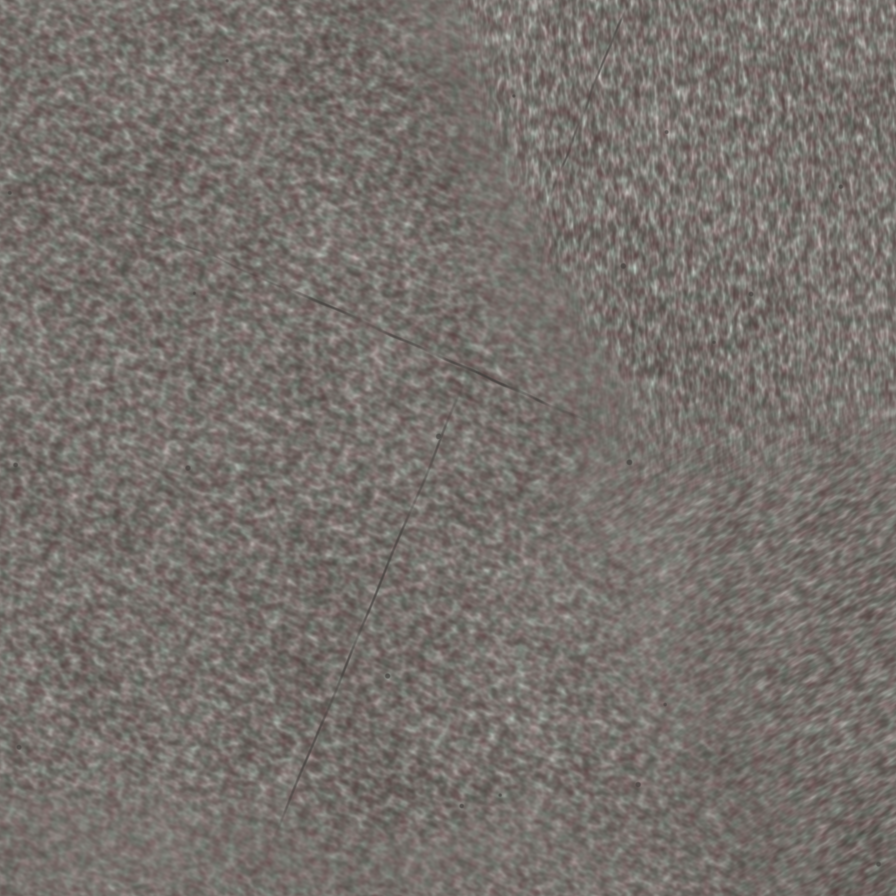
Give the GLSL for this texture, as a WebGL 2 fragment shader.

```glsl
#version 300 es
precision highp float;
// Weathered grey-brown stone: fine mottled grain whose direction changes
// between three zones, softened along a slanted seam, with thin scratches.
// Each zone is layered gradient noise, rotated and stretched along its grain.

uniform vec2 u_resolution;
out vec4 fragColor;

const vec3 STONE = vec3(0.466, 0.443, 0.425);
const vec3 TONE_TINT = vec3(0.97, 1.0, 1.0);
const vec3 RED_SHIFT = vec3(0.45, -0.55, -0.25);

uint scramble(uint v) {
    v = v * 747796405u + 2891336453u;
    v = ((v >> ((v >> 28u) + 4u)) ^ v) * 277803737u;
    return (v >> 22u) ^ v;
}

float hash(vec2 cell, float seed) {
    uvec2 c = uvec2(ivec2(cell) + 4096);
    uint h = scramble(c.x + scramble(c.y + scramble(uint(seed))));
    return float(h >> 8u) / 16777216.0;
}

float cornerRamp(vec2 cell, vec2 offset, float seed) {
    float a = 6.2832 * hash(cell, seed);
    return dot(vec2(cos(a), sin(a)), offset);
}

float gradientNoise(vec2 p, float seed) {
    vec2 i = floor(p), f = p - i, e = vec2(1.0, 0.0);
    vec2 w = f * f * f * (f * (f * 6.0 - 15.0) + 10.0);
    float low = mix(cornerRamp(i, f, seed), cornerRamp(i + e, f - e, seed), w.x);
    float high = mix(cornerRamp(i + e.yx, f - e.yx, seed),
                     cornerRamp(i + 1.0, f - 1.0, seed), w.x);
    return mix(low, high, w.y);
}

// Three octaves of noise along a direction, scaled to about unit deviation
float grain(vec2 p, float angle, vec2 frequency, float seed) {
    float c = cos(angle), s = sin(angle);
    vec2 q = vec2(c * p.x + s * p.y, c * p.y - s * p.x) * frequency;
    float n = 0.55 * gradientNoise(q, seed)
            + 0.70 * gradientNoise(q * 1.83 + 5.3, seed + 1.0)
            + 0.35 * gradientNoise(q * 3.1 + 11.7, seed + 2.0);
    return n * 4.8;
}

// Thin wavering line from a to b, fading toward both ends
float scratch(vec2 p, vec2 a, vec2 b, float width, float blur) {
    vec2 ab = b - a;
    float t = clamp(dot(p - a, ab) / dot(ab, ab), 0.0, 1.0);
    float waver = 0.003 * gradientNoise(vec2(t * 7.0, a.x * 40.0), 31.0);
    vec2 side = normalize(vec2(-ab.y, ab.x));
    float d = length(p - a - ab * t - side * waver);
    float ends = smoothstep(0.0, 0.2, t) * smoothstep(1.0, 0.75, t);
    float wear = 0.75 + 1.1 * gradientNoise(vec2(t * 16.0, a.y * 30.0), 32.0);
    return (1.0 - smoothstep(width - blur, width + blur, d)) * ends * clamp(wear, 0.0, 1.0);
}

// Sparse dark pits, at most one per grid cell
float pits(vec2 p, float cells, float share, float blur) {
    vec2 cell = floor(p * cells);
    vec2 centre = 0.2 + 0.6 * vec2(hash(cell, 41.0), hash(cell, 42.0));
    float radius = mix(0.0015, 0.0032, hash(cell, 43.0));
    float d = length(fract(p * cells) - centre) / cells;
    float spot = 1.0 - smoothstep(radius - blur, radius + blur, d);
    return spot * step(hash(cell, 44.0), share);
}

void main() {
    vec2 p = gl_FragCoord.xy / u_resolution.y;
    float blur = max(1.0 / u_resolution.y, 0.0012);

    // Zones: left of the slanted seam, upper right, lower right
    float wobble = 0.06 * gradientNoise(p * 5.0, 1.0) + 0.03 * gradientNoise(p * 17.0, 2.0);
    float seam = p.x - 0.46 - 0.45 * (1.0 - p.y) + wobble;
    float upper = smoothstep(0.42, 0.62, p.y + wobble);
    float right = smoothstep(mix(-0.22, -0.02, upper), mix(0.15, 0.06, upper), seam);

    float leftGrain = grain(p, -0.45, vec2(54.0, 72.0), 3.0);
    float upperGrain = grain(p, 1.62, vec2(46.0, 100.0), 7.0) * 1.22;
    float lowerGrain = grain(p, 0.55, vec2(42.0, 96.0), 11.0) * 0.95;
    float tone = mix(leftGrain, mix(lowerGrain, upperGrain, upper), right);

    // Smoother stone beside the seam and along the lower edge
    float band = exp(-pow((seam + 0.02) / 0.045, 2.0)) * smoothstep(0.4, 0.65, p.y);
    float foot = exp(-pow((p.y - 0.04 + wobble) / 0.05, 2.0)) * smoothstep(0.8, 0.5, p.x);
    tone *= 1.0 - 0.4 * max(band, foot);

    // Broad shading and slightly lifted light grains
    float shade = 0.035 * gradientNoise(p * 4.0, 15.0) + 0.045 * gradientNoise(p * 13.0, 16.0);
    shade += 0.012 * right * upper - 0.03 * smoothstep(0.3, 0.0, length(p - vec2(1.0, 0.05)));
    float light = 0.049 * tone + 0.004 * (tone * tone - 1.0) + shade;

    // Reddish and greenish patches, redder in the dark grains
    float red = 0.07 * gradientNoise(p * 68.0, 21.0) + 0.04 * gradientNoise(p * 125.0, 22.0);
    red -= 0.003 * tone;
    vec3 color = STONE + light * TONE_TINT + red * RED_SHIFT;

    // Scratches and pits
    float marks = 0.85 * scratch(p, vec2(0.30, 0.688), vec2(0.68, 0.518), 0.0014, blur);
    marks = max(marks, 0.75 * scratch(p, vec2(0.525, 0.59), vec2(0.285, 0.015), 0.0013, blur));
    marks = max(marks, 0.65 * scratch(p, vec2(0.71, 1.02), vec2(0.605, 0.76), 0.0012, blur));
    marks = max(marks, 0.35 * scratch(p, vec2(0.12, 0.765), vec2(0.36, 0.66), 0.0011, blur));
    marks = max(marks, 0.7 * pits(p, 22.0, 0.05, blur));
    color = mix(color, vec3(0.27, 0.255, 0.245), marks);

    fragColor = vec4(clamp(color, 0.0, 1.0), 1.0);
}
```
